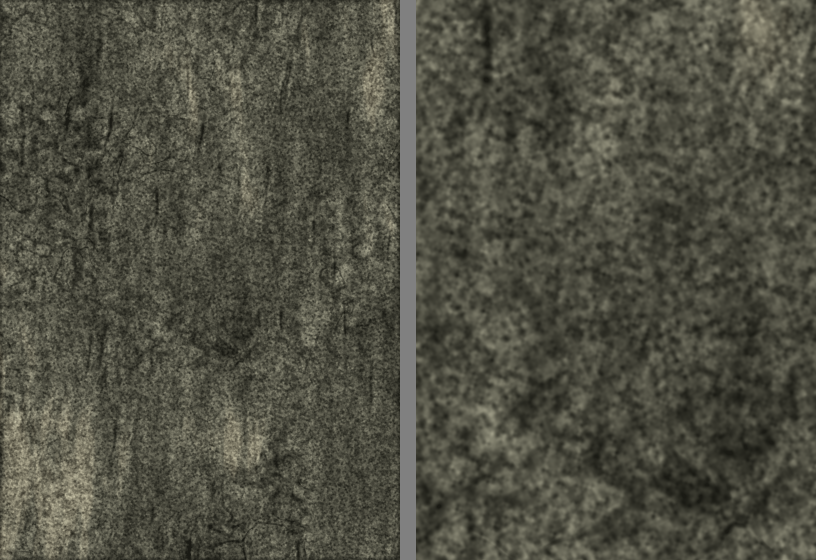
Left: the whole. Right: its middle third, enlarged.
Reproduce this texture procedurally as a WebGL 2 fragment shader.

```glsl
#version 300 es
precision highp float;
// Weathered olive-grey hide: vertical streaks, wormy mottling, creases and fine grain.

uniform vec2 u_resolution;
out vec4 fragColor;

// Tone
const float BASE_TONE = 0.312;
const vec3 TINT_SCALE = vec3(1.0, 0.985, 0.87);
const vec3 TINT_SHIFT = vec3(0.0, 0.003, -0.010);
const vec3 WARM_SHIFT = vec3(0.012, 0.0, -0.008);

// Feature frequencies, in cycles per canvas height
const vec2 BLOTCH_FREQ = vec2(7.0, 4.5);
const vec2 STREAK_FREQ = vec2(44.0, 5.0);
const vec2 FIBRE_FREQ = vec2(130.0, 17.0);
const float WORM_FREQ = 36.0;
const float SPOT_FREQ = 85.0;
const float GRAIN_FREQ = 270.0;

// Feature strengths
const float BLOTCH_GAIN = 0.095;
const float STREAK_GAIN = 0.065;
const float FIBRE_GAIN = 0.035;
const float WORM_GAIN = 0.085;
const float SPOT_GAIN = 0.060;
const float GRAIN_GAIN = 0.115;
const float CREASE_GAIN = 0.13;
const float PALE_GAIN = 0.10;

// Creases
const vec2 CREASE_CELL = vec2(0.085, 0.125);
const float CREASE_WIDTH = 0.0030;
const float CREASE_SHARE = 0.55;

float hash(vec2 p) {
    vec3 q = fract(vec3(p.xyx) * 0.1031);
    q += dot(q, q.yzx + 33.33);
    return fract((q.x + q.y) * q.z);
}

// Smooth value noise in -1..1
float noise(vec2 p) {
    vec2 i = floor(p);
    vec2 f = fract(p);
    f = f * f * (3.0 - 2.0 * f);
    float low = mix(hash(i), hash(i + vec2(1, 0)), f.x);
    float high = mix(hash(i + vec2(0, 1)), hash(i + vec2(1, 1)), f.x);
    return 2.0 * mix(low, high, f.y) - 1.0;
}

vec2 turn(vec2 p, float angle) {
    float c = cos(angle), s = sin(angle);
    return vec2(c * p.x - s * p.y, s * p.x + c * p.y);
}

float fbm(vec2 p) {
    float sum = 0.0, gain = 0.6;
    for (int i = 0; i < 4; i++) {
        sum += gain * noise(p);
        p = turn(p, 0.5) * 2.03 + 17.3;
        gain *= 0.55;
    }
    return sum;
}

// Meandering dark veins along the zero lines of warped noise
float worms(vec2 p) {
    vec2 warp = vec2(noise(p * 22.0 + 5.0), noise(p * 22.0 + 41.0));
    vec2 q = turn(p, 0.6) * WORM_FREQ + warp * 0.9;
    float field = noise(q) + 0.35 * noise(q * 2.1 + 9.0);
    return smoothstep(0.03, 0.32, abs(field)) - 0.62;
}

// Short wavy vertical folds: x is the dark groove, y the pale ridge beside it
vec2 creases(vec2 p) {
    vec2 home = floor(p / CREASE_CELL);
    float wobble = 0.0035 * noise(p * vec2(12.0, 38.0) + 3.0);
    vec2 fold = vec2(0.0);
    for (int y = -1; y <= 1; y++) {
        for (int x = -1; x <= 1; x++) {
            vec2 id = home + vec2(x, y) + 60.0;
            vec2 jitter = vec2(hash(id), hash(id + 71.7));
            vec2 d = p - (id - 60.0 + jitter) * CREASE_CELL;
            float reach = mix(0.025, 0.075, hash(id + 13.1));
            float lean = mix(-0.05, 0.16, hash(id + 29.3));
            float across = d.x - lean * d.y + wobble;
            float taper = 1.0 - smoothstep(0.1, 1.0, abs(d.y) / reach);
            float width = CREASE_WIDTH * mix(0.6, 1.3, hash(id + 47.9));
            float present = step(hash(id + 5.3), CREASE_SHARE);
            float side = hash(id + 83.1) < 0.5 ? -1.0 : 1.0;
            float groove = across / width;
            float ridge = (across - side * 2.4 * width) / (1.5 * width);
            fold += present * taper * vec2(exp(-groove * groove), exp(-ridge * ridge));
        }
    }
    return min(fold, 1.2);
}

void main() {
    vec2 p = gl_FragCoord.xy / u_resolution.y;
    vec2 size = vec2(u_resolution.x / u_resolution.y, 1.0);
    vec2 bent = p + vec2(0.010 * noise(p * 9.0 + 2.0), 0.0);

    // Broad wear and vertical streaks
    float blotch = fbm(p * BLOTCH_FREQ + 11.0);
    float streak = fbm(bent * STREAK_FREQ + 31.0);
    float fibre = noise(bent * FIBRE_FREQ + 7.0);
    float pale = smoothstep(0.30, 0.85, blotch + 0.55 * streak);
    float tone = BASE_TONE + BLOTCH_GAIN * blotch + STREAK_GAIN * streak
               + FIBRE_GAIN * fibre + PALE_GAIN * pale;

    // Mottling, stronger in some patches
    float patchiness = mix(0.45, 1.25, smoothstep(-0.5, 0.5, noise(p * 8.0 + 23.0)));
    float spots = noise(turn(p, 0.9) * SPOT_FREQ + 3.0);
    tone += patchiness * (WORM_GAIN * worms(p) + SPOT_GAIN * spots);

    // Folds
    vec2 fold = creases(p);
    tone += CREASE_GAIN * (0.55 * fold.y - fold.x);

    // Grain and darkened rim
    float grain = noise(turn(p, 0.35) * GRAIN_FREQ) + 0.5 * noise(turn(p, 1.1) * GRAIN_FREQ * 1.7);
    tone += GRAIN_GAIN * grain * clamp(tone / BASE_TONE, 0.6, 1.3);
    vec2 rim = min(p, size - p);
    tone *= mix(0.7, 1.0, smoothstep(0.0, 0.008, min(rim.x, rim.y)));

    tone = max(tone, 0.10);
    vec3 colour = tone * TINT_SCALE + TINT_SHIFT + WARM_SHIFT * pale;
    fragColor = vec4(colour, 1.0);
}
```
